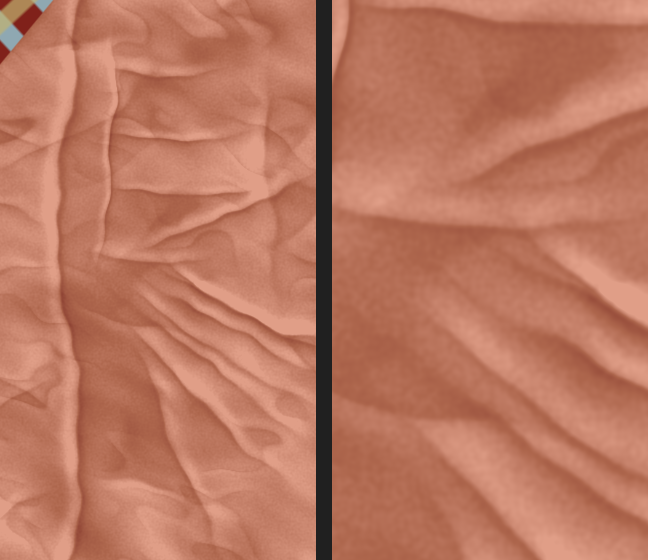
Left, the full canvas; right, a detail of the centre.
Write a Shadertoy shader that draws this texture.

```glsl
const vec3 DEEP  = vec3(0.53, 0.23, 0.18);
const vec3 SHADE = vec3(0.68, 0.40, 0.30);
const vec3 CLOTH = vec3(0.76, 0.49, 0.40);
const vec3 LIGHT = vec3(0.85, 0.59, 0.50);

vec2 hash2(vec2 p) {
    p = vec2(dot(p, vec2(127.1, 311.7)), dot(p, vec2(269.5, 183.3)));
    return fract(sin(p) * 43758.5) * 2.0 - 1.0;
}

float gradientNoise(vec2 p) {
    vec2 i = floor(p), f = p - i, e = vec2(1.0, 0.0);
    vec2 u = f * f * f * (f * (f * 6.0 - 15.0) + 10.0);
    float low  = mix(dot(hash2(i), f), dot(hash2(i + e), f - e), u.x);
    float high = mix(dot(hash2(i + e.yx), f - e.yx), dot(hash2(i + 1.0), f - 1.0), u.x);
    return mix(low, high, u.y);
}

vec2 rotate(vec2 p, float angle) {
    float c = cos(angle), s = sin(angle);
    return vec2(c * p.x + s * p.y, c * p.y - s * p.x);
}

// Lit crest on the positive side, dark crease line and fading shadow on the negative
float ridge(float d, float width) {
    float x = d / width;
    float crest = exp(-1.6 * (x - 0.7) * (x - 0.7));
    float shadow = smoothstep(0.12, -0.25, x) * exp(0.9 * min(x, 0.0));
    float crease = exp(-9.0 * (x + 0.25) * (x + 0.25));
    return 0.9 * crest - 1.2 * shadow - 0.5 * crease;
}

// Bent ridge from a to b, lit on the left of its direction, uneven and tapered
float fold(vec2 p, vec2 a, vec2 b, float bend, float width) {
    float len = length(b - a);
    vec2 dir = (b - a) / len;
    float t = dot(p - a, dir) / len;
    float s = clamp(t, 0.0, 1.0);
    float d = dot(p - a, vec2(-dir.y, dir.x)) - bend * 4.0 * s * (1.0 - s);
    float uneven = gradientNoise(vec2(t * len * 11.0, 40.0 * a.y + 90.0 * b.x));
    float taper = smoothstep(-0.08, 0.3, t) * smoothstep(1.08, 0.6, t);
    return taper * (1.0 + 1.1 * uneven) * ridge(d, width * (1.0 - 0.6 * uneven));
}

// Soft undulation: level in the upper part, slanting down to the right below
float undulation(vec2 p, float upper) {
    float level = gradientNoise(rotate(p, 0.2) * vec2(3.5, 9.0) + 3.0);
    float slant = gradientNoise(rotate(p, -0.6) * vec2(3.5, 9.0) + 11.0);
    float broad = gradientNoise(p * 3.2 + 27.0);
    float small = gradientNoise(rotate(p, -0.5) * vec2(12.0, 23.0));
    return 1.2 * mix(slant, level, upper) + 0.7 * broad + 0.6 * small;
}

// Broken irregular creases along the contours of stretched noise
float crumple(vec2 p, vec2 stretch, float angle, float seed) {
    float patches = smoothstep(-0.15, 0.35, gradientNoise(p * 6.0 + seed));
    return patches * ridge(gradientNoise(rotate(p, angle) * stretch + seed), 0.13);
}

float wrinkles(vec2 p) {
    // Long wavering fold down the left, with a thin crease beside it
    float spine = 0.122 + 0.022 * cos(8.1 * (p.y - 0.2));
    float wave = gradientNoise(vec2(2.0, p.y * 7.0));
    float tone = (1.1 + 1.2 * wave) * ridge(spine - p.x, 0.017 * (1.0 + wave));
    tone += fold(p, vec2(0.178, 0.52), vec2(0.203, 0.95), -0.006, 0.008);

    // Level creases in the upper middle
    for (int i = 0; i < 4; i++) {
        vec2 jitter = hash2(vec2(float(i), 4.0));
        vec2 start = vec2(0.18 + 0.03 * jitter.y, 0.875 - 0.107 * float(i));
        vec2 end = vec2(0.42 + 0.07 * jitter.x, start.y + 0.02 * jitter.y);
        tone += 0.8 * fold(p, start, end, -0.012, 0.011);
    }
    // Slanting folds spreading to the lower right
    for (int i = 0; i < 7; i++) {
        float f = float(i) / 6.0;
        vec2 jitter = hash2(vec2(float(i), 15.0));
        vec2 start = mix(vec2(0.12, 0.50), vec2(0.28, 0.55), f) + vec2(0.12, -0.12) * abs(jitter.x) * (1.0 - f);
        vec2 end = mix(vec2(0.42, -0.05), vec2(0.66, 0.40), sqrt(f));
        tone += 0.8 * fold(p, start, end, 0.02 - 0.05 * f + 0.02 * jitter.y, 0.016);
    }
    // Short oblique wrinkles at the left edge
    for (int i = 0; i < 6; i++) {
        vec2 jitter = hash2(vec2(float(i), 9.0));
        vec2 start = vec2(-0.04, 0.1 + 0.14 * float(i) + 0.05 * jitter.x);
        tone += 0.45 * fold(p, start, start + vec2(0.14, 0.09 * jitter.y), 0.01, 0.012);
    }
    // Rising diagonal and the broad fold near the right edge
    tone += 1.1 * fold(p, vec2(0.23, 0.55), vec2(0.58, 0.71), -0.012, 0.013);
    return tone + 0.5 * fold(p, vec2(0.49, 0.45), vec2(0.48, 0.93), 0.01, 0.025);
}

vec3 clothColor(float tone) {
    vec3 color = mix(CLOTH, LIGHT, clamp(tone, 0.0, 1.3));
    color = mix(color, SHADE, clamp(-tone, 0.0, 1.0));
    return mix(color, DEEP, clamp((-tone - 1.0) / 2.8, 0.0, 1.0));
}

// Red cloth with pale blue and yellow-green bands
vec3 stripedCloth(vec2 p) {
    vec2 q = rotate(p, 0.75) * 70.0;
    vec3 color = mix(vec3(0.50, 0.13, 0.10), vec3(0.56, 0.66, 0.70), smoothstep(0.1, 0.5, sin(q.x)));
    return mix(color, vec3(0.76, 0.70, 0.44), 0.7 * smoothstep(0.5, 0.8, sin(q.y * 0.8)));
}

void mainImage(out vec4 fragColor, in vec2 fragCoord) {
    vec2 p = fragCoord / iResolution.y;
    float pixel = 1.0 / iResolution.y;
    vec2 warped = p + 0.022 * vec2(gradientNoise(p * 7.0), gradientNoise(p * 7.0 + 19.0));
    warped += 0.011 * vec2(gradientNoise(p * 19.0 + 5.0), gradientNoise(p * 19.0 + 31.0));

    float upper = smoothstep(0.35, 0.65, p.y);
    float tone = 1.7 * undulation(warped, upper) + 1.25 * wrinkles(warped) + 0.05;
    tone += 0.7 * mix(crumple(warped, vec2(4.0, 10.0), -0.6, 43.0), crumple(warped, vec2(4.0, 10.0), 0.35, 43.0), upper);
    tone += 0.5 * crumple(warped, vec2(9.0, 19.0), -0.5, 71.0);
    tone += 0.45 * gradientNoise(p * 210.0) + 0.2 * gradientNoise(p * 95.0);

    // Striped corner and the shadow it casts
    float edge = (p.x / 0.095 + (1.0 - p.y) / 0.115 - 1.0) * 0.073;
    tone -= 0.9 * exp(-max(edge, 0.0) / 0.008);
    vec3 color = mix(stripedCloth(p), clothColor(tone), smoothstep(-pixel, pixel, edge));
    fragColor = vec4(color, 1.0);
}
```
